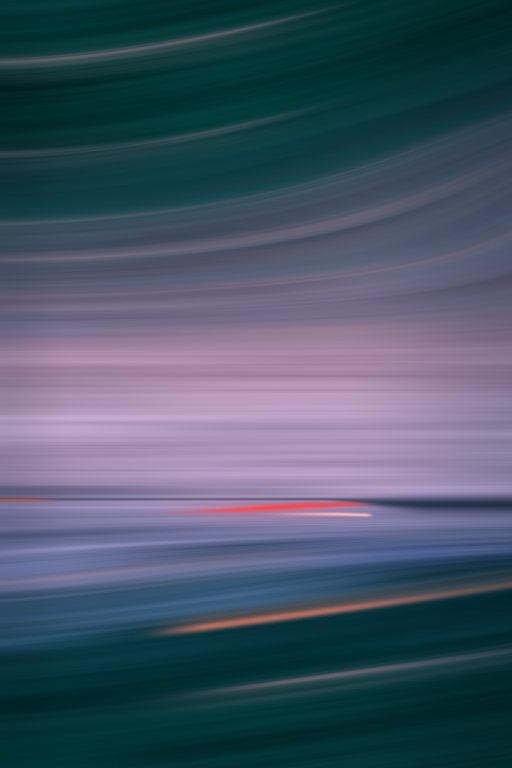
Give the GLSL for this background, as a Shadertoy shader.

```glsl
// Motion-blurred dusk sea: curved teal and lavender streaks with red lights on the horizon.
#define HORIZON 0.350
#define SKY_LIFT 0.14
#define SEA_LIFT 0.085
#define STREAK_SHIFT 0.075
#define GRAIN 0.15
#define EDGE_SHADE 0.20
#define RED_LIGHT vec3(1.0, 0.27, 0.29)
#define PALE_LIGHT vec3(1.0, 0.74, 0.75)
#define ORANGE_LIGHT vec3(0.80, 0.46, 0.40)
#define ROSE_LIGHT vec3(0.60, 0.48, 0.54)
#define DEEP_TEAL vec3(0.01, 0.17, 0.20)

// Colour stops from bottom to top: height, red, green, blue
const vec4 STOPS[12] = vec4[12](
    vec4(0.03, 0.01, 0.20, 0.21), vec4(0.14, 0.02, 0.20, 0.24),
    vec4(0.21, 0.18, 0.30, 0.41), vec4(0.27, 0.37, 0.41, 0.57),
    vec4(0.33, 0.48, 0.46, 0.62), vec4(0.38, 0.66, 0.57, 0.72),
    vec4(0.44, 0.72, 0.62, 0.76), vec4(0.53, 0.67, 0.54, 0.66),
    vec4(0.59, 0.43, 0.41, 0.52), vec4(0.66, 0.27, 0.33, 0.41),
    vec4(0.74, 0.06, 0.24, 0.27), vec4(0.83, 0.01, 0.19, 0.19));

// Light trails: height at the left edge, half width, start, end
const vec4 TRAILS[8] = vec4[8](
    vec4(0.920, 0.007, -0.30, 0.75), vec4(0.796, 0.005, -0.30, 0.70),
    vec4(0.707, 0.006, -0.30, 1.25), vec4(0.664, 0.006, -0.30, 1.25),
    vec4(0.616, 0.004, -0.30, 1.20), vec4(0.560, 0.004, 0.20, 0.95),
    vec4(0.070, 0.006, 0.20, 1.30), vec4(0.245, 0.006, -0.30, 0.90));

float hash(vec2 p) {
    p = fract(p * vec2(0.1031, 0.1137));
    p += dot(p, p.yx + 33.33);
    return fract((p.x + p.y) * p.x * 7.31);
}

float noise(vec2 p) {
    vec2 cell = floor(p), f = fract(p);
    f = f * f * (3.0 - 2.0 * f);
    return mix(mix(hash(cell), hash(cell + vec2(1, 0)), f.x),
               mix(hash(cell + vec2(0, 1)), hash(cell + vec2(1, 1)), f.x), f.y);
}

// Horizontal streak noise, centred on zero
float streaks(vec2 p, float frequency) {
    float sum = 0.0, weight = 0.5;
    for (int i = 0; i < 4; i++) {
        sum += weight * (noise(vec2(p.x * 2.2 + 17.0 * float(i), p.y * frequency + 41.0)) - 0.5);
        frequency *= 1.9;
        weight *= 0.72;
    }
    return sum;
}

vec3 ramp(float height) {
    vec3 color = STOPS[0].yzw;
    for (int i = 1; i < 12; i++)
        color = mix(color, STOPS[i].yzw, smoothstep(STOPS[i - 1].x, STOPS[i].x, height));
    return color;
}

float glow(float distance, float width) {
    return exp(-distance * distance / (width * width));
}

float span(float x, float start, float end, float fade) {
    return smoothstep(start, start + fade, x) * (1.0 - smoothstep(end - fade, end, x));
}

void mainImage(out vec4 fragColor, in vec2 fragCoord) {
    vec2 uv = fragCoord / iResolution.xy;
    float x = uv.x, y = uv.y;

    // Bend the streaks upward to the right, more so away from the horizon
    float lift = SKY_LIFT * smoothstep(0.50, 0.85, y) * pow(x, 1.6)
               + SEA_LIFT * (1.0 - smoothstep(0.25, 0.345, y)) * pow(x, 1.2);
    vec2 flow = vec2(x, y - lift);

    // Base gradient, shifted and shaded by streaks
    float broad = streaks(flow, 26.0);
    float fine = streaks(flow + vec2(3.0, 0.0), 75.0);
    float bright = span(y, 0.30, 0.66, 0.12);
    float shift = STREAK_SHIFT * (broad + 0.35 * fine) * mix(1.0, 0.35, bright);
    vec3 color = ramp(flow.y + shift);
    color *= 1.0 + mix(0.55, 0.22, bright) * broad;
    color += GRAIN * fine * mix(0.35, 1.0, smoothstep(0.1, 0.5, color.r)) * vec3(1.0, 0.95, 0.95);

    // Soft trails of reflected light
    for (int i = 0; i < 8; i++) {
        vec4 trail = TRAILS[i];
        float offset = flow.y - trail.x + 0.008 * broad;
        float strength = glow(offset, trail.y) + 0.35 * glow(offset + 0.012, trail.y * 2.5);
        strength *= span(x, trail.z, trail.w, 0.35) * (0.65 + 1.2 * fine);
        color = mix(color, ROSE_LIGHT, clamp(0.55 * strength, 0.0, 0.7));
    }

    // Blue pool and the orange wave crest with its dark trough
    float pool = glow(x - 0.78, 0.20) * glow(y - 0.278, 0.018);
    color = mix(color, vec3(0.25, 0.33, 0.56), 0.55 * pool);
    float crest = flow.y - 0.155 + 0.005 * broad;
    color = mix(color, DEEP_TEAL, 0.65 * glow(crest + 0.024, 0.018) * smoothstep(0.1, 0.7, x));
    float crestLight = glow(crest, 0.005) + 0.4 * glow(crest - 0.009, 0.010);
    crestLight *= smoothstep(0.25, 0.42, x) * mix(1.0, 0.6, smoothstep(0.55, 1.0, x));
    color = mix(color, ORANGE_LIGHT, clamp(0.75 * crestLight, 0.0, 0.85));

    // Dark horizon, widening into a shore at the right
    float shore = smoothstep(0.62, 0.85, x);
    float shoreDepth = mix(0.002, 0.009, shore);
    float horizonBand = glow(y - HORIZON + shoreDepth - 0.002, shoreDepth);
    color = mix(color, vec3(0.13, 0.19, 0.28), horizonBand * mix(0.60, 0.90, shore));

    // Lights below the horizon
    float redLine = mix(0.332, 0.3435, smoothstep(0.28, 0.72, x));
    float redWidth = mix(0.0018, 0.0038, span(x, 0.35, 0.74, 0.18));
    float red = glow(y - redLine, redWidth) * smoothstep(0.27, 0.53, x) * (1.0 - smoothstep(0.68, 0.74, x));
    float halo = glow(y - 0.335, 0.013) * span(x, 0.28, 0.76, 0.18);
    color = mix(color, vec3(0.78, 0.46, 0.56), 0.45 * halo);
    color = mix(color, RED_LIGHT, 0.95 * red);
    float pale = glow(y - 0.3305 + 0.02 * max(x - 0.66, 0.0), 0.0022);
    color = mix(color, PALE_LIGHT, pale * smoothstep(0.48, 0.68, x) * (1.0 - smoothstep(0.715, 0.732, x)));
    float ember = glow(y - 0.349, 0.0018) * (1.0 - smoothstep(0.04, 0.14, x));
    color = mix(color, vec3(0.90, 0.36, 0.30), 0.8 * ember);

    // Shade toward the sides
    float side = smoothstep(0.65, 1.05, x) + 0.5 * (1.0 - smoothstep(0.0, 0.15, x));
    color *= 1.0 - EDGE_SHADE * side * vec3(1.2, 0.9, 0.8);
    fragColor = vec4(clamp(color, 0.0, 1.0), 1.0);
}
```
